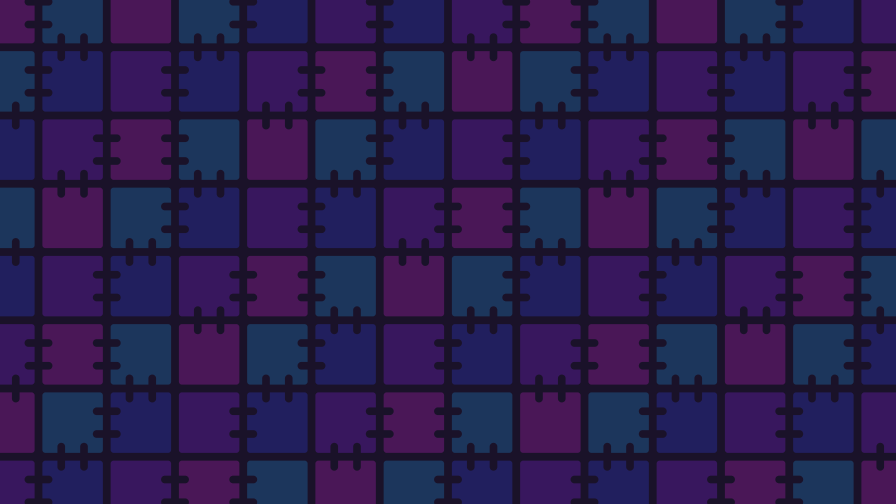
This pattern is drawn by a Shadertoy shader. Its source:

```glsl
const float PITCH = 39.0 / 288.0;          // patch spacing, in canvas heights
const float PATCH_HALF = 0.443;            // the rest is in patch spacings
const float CORNER_RADIUS = 0.045;
const float STITCH_HALF = 0.148;
const float STITCH_RADIUS = 0.056;

// Bit k is set when that phase of the weave has stitches on its edge
const int LEFT_STITCHES = 83;
const int BOTTOM_STITCHES = 138;

const vec3 SEAM = vec3(0.10, 0.07, 0.16);
const vec3 PLUM = vec3(0.29, 0.09, 0.34);
const vec3 TEAL = vec3(0.11, 0.21, 0.36);
const vec3 NAVY = vec3(0.13, 0.12, 0.37);
const vec3 VIOLET = vec3(0.22, 0.09, 0.37);

// Each row repeats every 8 patches and moves 3 along from the row below
int weavePhase(vec2 cell) {
    return int(mod(cell.x - 3.0 * cell.y + 0.5, 8.0));
}

vec3 patchColor(int phase) {
    bool odd = (phase & 1) == 1;
    return phase < 4 ? (odd ? TEAL : PLUM) : (odd ? VIOLET : NAVY);
}

float roundedSquare(vec2 p, float halfSize, float radius) {
    vec2 q = abs(p) - halfSize + radius;
    return length(max(q, 0.0)) + min(max(q.x, q.y), 0.0) - radius;
}

// Two stitches across an edge: across is measured from the edge, along runs 0..1
float stitchPair(float across, float along) {
    float offset = abs(along - 0.5) - 1.0 / 6.0;
    return length(vec2(max(abs(across) - STITCH_HALF, 0.0), offset)) - STITCH_RADIUS;
}

float stitchedEdge(float across, float along, vec2 cell, int mask) {
    bool stitched = ((mask >> weavePhase(cell)) & 1) == 1;
    return stitched ? stitchPair(across, along) : 1.0;
}

float coverage(float dist, float pixel) {
    return clamp(0.5 - dist / pixel, 0.0, 1.0);
}

void mainImage(out vec4 fragColor, in vec2 fragCoord) {
    float scale = iResolution.y * PITCH;
    vec2 p = (fragCoord - 0.5 * iResolution.xy) / scale;
    float pixel = 1.0 / scale;

    vec2 cell = floor(p);
    vec2 local = fract(p);
    vec2 edge = floor(p + 0.5);

    // Coloured patch on the dark seam
    float patchDist = roundedSquare(local - 0.5, PATCH_HALF, CORNER_RADIUS);
    vec3 color = mix(SEAM, patchColor(weavePhase(cell)), coverage(patchDist, pixel));

    // Stitches over the nearest upright and level seams
    float upright = stitchedEdge(p.x - edge.x, local.y, vec2(edge.x, cell.y), LEFT_STITCHES);
    float level = stitchedEdge(p.y - edge.y, local.x, vec2(cell.x, edge.y), BOTTOM_STITCHES);
    color = mix(color, SEAM, coverage(min(upright, level), pixel));

    fragColor = vec4(color, 1.0);
}
```
